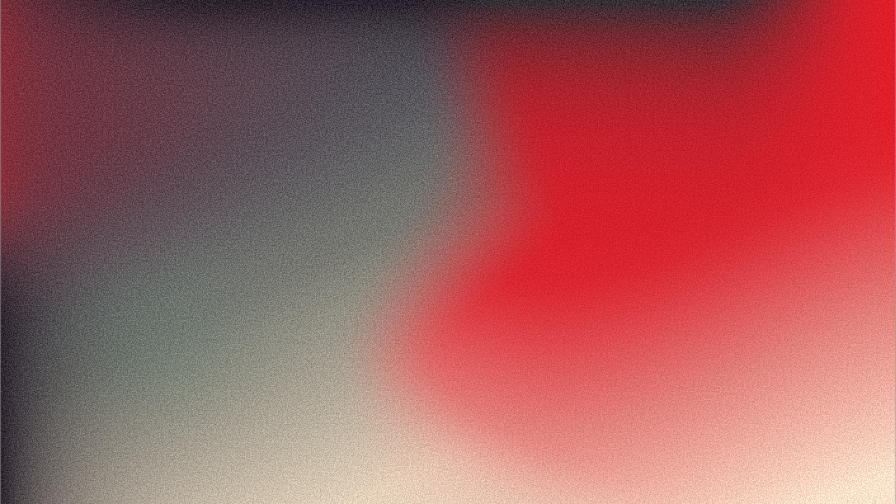
Write a WebGL 2 fragment shader that draws this background.

```glsl
#version 300 es
precision highp float;
// Grainy blurred backdrop: a slate-to-cream field on the left meets a
// red-to-cream field on the right along a soft S-shaped seam.
// Each field is a stack of gradients; gradient noise adds film grain on top.

#define SEAM_X 0.51
#define SEAM_SOFTNESS 0.064
#define RED_FADE_START 0.595
#define RED_FADE_TILT 0.27
#define LEFT_SLANT 0.80
#define TOP_SHADE_LEFT 0.07
#define TOP_SHADE_RIGHT 0.145
#define GRAIN_CELLS 397.0
#define GRAIN_AMOUNT 0.15
#define RIM_WIDTH 0.0018

uniform vec2 u_resolution;
out vec4 fragColor;

const vec3 RED = vec3(0.870, 0.115, 0.165);
const vec3 PINK = vec3(0.885, 0.490, 0.475);
const vec3 CREAM = vec3(0.980, 0.890, 0.795);
const vec3 SAND = vec3(0.895, 0.825, 0.735);
const vec3 STONE = vec3(0.505, 0.505, 0.470);
const vec3 SLATE = vec3(0.320, 0.320, 0.352);
const vec3 SAGE = vec3(0.410, 0.505, 0.450);
const vec3 WINE = vec3(0.425, 0.205, 0.255);
const vec3 INK = vec3(0.165, 0.135, 0.175);
const vec3 DUSK = vec3(0.190, 0.185, 0.210);
const vec3 RIM = vec3(0.620, 0.600, 0.600);

vec2 gradientAt(vec2 cell) {
    vec3 q = fract(cell.xyx * vec3(0.1031, 0.1030, 0.0973));
    q += dot(q, q.yzx + 33.33);
    float angle = 6.2832 * fract((q.x + q.y) * q.z);
    return vec2(cos(angle), sin(angle));
}

float gradientNoise(vec2 p) {
    vec2 cell = floor(p);
    vec2 f = p - cell;
    vec2 w = f * f * f * (f * (f * 6.0 - 15.0) + 10.0);
    vec2 e = vec2(1.0, 0.0);
    float a = dot(gradientAt(cell), f);
    float b = dot(gradientAt(cell + e.xy), f - e.xy);
    float c = dot(gradientAt(cell + e.yx), f - e.yx);
    float d = dot(gradientAt(cell + e.xx), f - e.xx);
    return mix(mix(a, b, w.x), mix(c, d, w.x), w.y);
}

// Both fields take x from the left and depth measured down from the top.
vec3 leftField(float x, float depth) {
    float slant = depth + LEFT_SLANT * (x - 0.39);
    vec3 color = mix(SLATE, STONE, smoothstep(0.12, 0.63, slant));
    color = mix(color, SAND, pow(clamp(2.0 * slant - 1.0, 0.0, 1.0), 1.15));

    // Green haze low on the left
    vec2 haze = (vec2(x, depth) - vec2(0.17, 0.68)) / vec2(0.11, 0.15);
    color = mix(color, SAGE, 0.40 * exp(-dot(haze, haze)));

    // Wine wash in the upper corner, redder at the side
    float upper = 1.0 - smoothstep(0.32, 0.72, depth + 0.7 * x);
    color = mix(color, WINE, upper * exp(-x * x / 0.08));
    color = mix(color, RED, 0.28 * upper * exp(-x / 0.04));

    // Dark lower side and dark top
    color = mix(color, INK, smoothstep(0.38, 0.66, depth) * exp(-x / 0.065));
    float top = exp(-pow(depth / TOP_SHADE_LEFT, 1.4));
    return mix(color, INK, top * smoothstep(-0.08, 0.25, x));
}

vec3 rightField(float x, float depth) {
    // The fade to cream starts higher toward both sides
    float fade = depth - RED_FADE_START + RED_FADE_TILT * smoothstep(0.6, 1.1, x)
        + 0.07 * (1.0 - smoothstep(0.40, 0.62, x));
    // Rounded ramp, so the fade starts without a crease
    float ramp = 0.5 * (fade + 0.03 + sqrt((fade + 0.03) * (fade + 0.03) + 0.003));
    vec3 color = mix(RED, PINK, clamp(ramp / 0.28, 0.0, 1.0));
    color = mix(color, CREAM, clamp((ramp - 0.28) / 0.34, 0.0, 1.0));

    float top = exp(-depth / TOP_SHADE_RIGHT);
    return mix(color, DUSK, top * (1.0 - smoothstep(0.78, 0.99, x)));
}

// Blend weight of the right field across the S-shaped seam
float seam(float x, float depth) {
    float low = max(depth - 0.72, 0.0);
    float center = SEAM_X + 0.035 * smoothstep(0.0, 0.35, depth)
        - 0.110 * smoothstep(0.38, 0.72, depth) + 2.0 * low * low;
    float bulge = (depth - 0.48) / 0.15;
    float width = SEAM_SOFTNESS + 0.04 * exp(-bulge * bulge) + 2.2 * low * low;
    return smoothstep(center - width, center + width, x);
}

void main() {
    vec2 uv = gl_FragCoord.xy / u_resolution;
    float depth = 1.0 - uv.y;
    vec3 color = mix(leftField(uv.x, depth), rightField(uv.x, depth), seam(uv.x, depth));

    // Grain in three sizes, weaker where the colour is saturated
    vec2 p = gl_FragCoord.xy / u_resolution.y * GRAIN_CELLS;
    float grain = gradientNoise(p) + 0.5 * gradientNoise(p * 1.63 + 19.3)
        + 0.4 * gradientNoise(p * 0.47 + 7.7);
    float saturation = max(color.r - color.g, 0.0);
    color += GRAIN_AMOUNT * grain * (1.0 - 0.8 * saturation);

    // Thin pale rim along both sides
    float side = min(uv.x, 1.0 - uv.x);
    color = mix(color, RIM, 0.5 * (1.0 - smoothstep(0.5 * RIM_WIDTH, RIM_WIDTH, side)));

    fragColor = vec4(clamp(color, 0.0, 1.0), 1.0);
}
```
